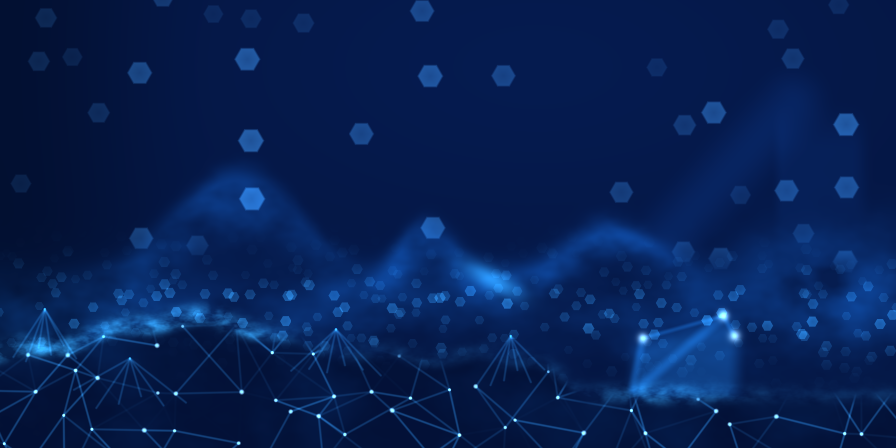
Give the GLSL for this background, as a WebGL 2 fragment shader.

```glsl
#version 300 es
precision highp float;
// Deep blue digital landscape: blurred smoky ridges and hexagonal bokeh behind
// a sharp plexus terrain. Ridges are Gaussian height curves lit through gradient
// noise; bokeh and plexus come from jittered cells. Units: canvas height = 1.
uniform vec2 u_resolution;
out vec4 fragColor;

vec2 hash2(vec2 c) {
  vec3 q = fract(c.xyx * vec3(.1031, .1030, .0973));
  q += dot(q, q.yzx + 33.33);
  return fract((q.xx + q.yz) * q.zy);
}

float corner(vec2 cell, vec2 f, vec2 o) {
  return dot(hash2(cell + o) * 2. - 1., f - o);
}

float gradientNoise(vec2 p) {
  vec2 c = floor(p), f = fract(p), u = f * f * (3. - 2. * f);
  return mix(mix(corner(c, f, vec2(0)), corner(c, f, vec2(1, 0)), u.x),
             mix(corner(c, f, vec2(0, 1)), corner(c, f, vec2(1)), u.x), u.y);
}

float fbm(vec2 p) {
  float sum = 0., amp = 1.;
  for (int i = 0; i < 4; i++, amp *= .5, p = p * 2.03 + 7.) sum += amp * gradientNoise(p);
  return sum;
}

float bump(float x, float center, float width) {
  float d = (x - center) / width;
  return exp(-d * d);
}

float glow(vec2 p, vec2 center, vec2 radius) {
  vec2 d = (p - center) / radius;
  return exp(-dot(d, d));
}

// Soft line segment of half width w
float strand(vec2 p, vec2 a, vec2 b, float w) {
  vec2 d = b - a;
  float t = clamp(dot(p - a, d) / dot(d, d), 0., 1.);
  return 1. - smoothstep(0., w, length(p - a - d * t));
}

// Lit crest with a sharper upper side and a long haze below
float crest(float y, float h, float above, float below) {
  float d = y - h;
  return exp(-d * d / (d > 0. ? above * above : below * below));
}

// One hexagonal disc in some of the cells
float bokeh(vec2 p, float size, float radius, float density, float seed) {
  vec2 c = floor(p / size), pick = hash2(c + seed + 31.);
  float r = radius * mix(.85, 1.1, pick.y);
  vec2 q = abs(p - c * size - mix(vec2(r), vec2(size - r), hash2(c + seed)));
  float hex = max(q.x * .866 + q.y * .5, q.y);
  float disc = (1. - smoothstep(r * .82, r * 1.05, hex)) * (.8 + .2 * hex / r);
  return disc * step(pick.x, density) * mix(.25, 1., pick.y * pick.y);
}

float terrainTop(float x) {
  float hill = .2 + .085 * bump(x, .42, .27) + .008 * sin(x * 31.);
  return mix(hill, .115, smoothstep(1.18, 1.32, x));
}

vec2 node(vec2 c) { return (c + .1 + .8 * hash2(c)) * .095; }

float link(vec2 p, vec2 a, vec2 b, float w) {
  float keep = hash2(a + b + 11.).x;
  return strand(p, node(a), node(b), w) * smoothstep(.35, 1., keep);
}

// x: strands, y: bright nodes
vec2 plexus(vec2 p, float w) {
  vec2 c = floor(p / .095), net = vec2(0);
  for (int i = 0; i < 9; i++) {
    vec2 n = c + vec2(i % 3 - 1, i / 3 - 1);
    if (i != 4) net.x += link(p, c, n, w);
    float r = .003 + .003 * hash2(n + 5.).y;
    net.y += 1. - smoothstep(r * .4, r + w * .4, length(p - node(n)));
  }
  for (int i = 0; i < 4; i++) {
    vec2 s = vec2(i % 2, i / 2) * 2. - 1.;
    net.x += link(p, c + vec2(s.x, 0), c + vec2(0, s.y), w);
  }
  return net;
}

// Strands falling from a peak
float fan(vec2 p, vec2 apex, float spread, float w) {
  float sum = 0.;
  for (int i = 0; i < 6; i++) {
    float k = float(i) / 5. - .5;
    vec2 foot = apex + vec2(k * spread, -.07 - .05 * hash2(apex * 90. + k * 17.).x);
    sum += strand(p, apex, foot, w);
  }
  return sum;
}

void main() {
  vec2 p = gl_FragCoord.xy / u_resolution.y;
  float w = .002 + 1. / u_resolution.y;
  float n = fbm(p * vec2(5., 7.)), top = terrainTop(p.x);
  float ground = 1. - smoothstep(top - .03, top + .012, p.y);

  // Night backdrop, darker at the left edge and toward the ground
  vec3 col = mix(vec3(.008, .06, .19), vec3(.016, .085, .26), smoothstep(0., .5, p.x));
  col += vec3(.005, .02, .05) * glow(p, vec2(1.2, .85), vec2(.8, .4));

  // Blurred ridges and haze
  float y = p.y + .05 * n;
  float left = crest(y, .35 + .25 * bump(p.x, .53, .2), .035, .1) * bump(p.x, .48, .33);
  float mid = crest(y, .37 + .11 * bump(p.x, .95, .09) + .12 * bump(p.x, 1.37, .14), .03, .055)
            * smoothstep(.78, .9, p.x) * (1. - smoothstep(1.4, 1.65, p.x));
  float right = glow(p, vec2(1.88, .38), vec2(.25, .11));
  float haze = crest(y, .31, .09, .12) * (1. - .5 * bump(p.x, 1.15, .2));
  float smoke = .5 * left + .6 * mid + .45 * right + .3 * haze;
  col += vec3(.05, .25, .46) * smoke * clamp(.8 + 1.3 * n, .15, 1.6);
  vec2 streak = mat2(.88, .47, -.47, .88) * (p - vec2(1.1, .375));
  streak = vec2(dot(p - vec2(1.1, .375), vec2(.88, -.47)), dot(p - vec2(1.1, .375), vec2(.47, .88)));
  col += vec3(.12, .36, .45) * glow(streak, vec2(0), vec2(.065, .022));

  // Faint tall facet at the right
  float facet = smoothstep(1.72, 1.75, p.x) * (1. - smoothstep(1.9, 1.95, p.x));
  facet *= smoothstep(.4, .6, p.y) * (1. - smoothstep(.66, .78, p.y));
  col += vec3(.01, .045, .09) * (facet * .7 + strand(p, vec2(1.5, .48), vec2(1.77, .77), .1));

  // Large and small bokeh
  float crowd = mix(.4, .2, bump(p.x, 1.1, .3)) + .25 * smoothstep(1.35, 1.6, p.x);
  col += vec3(.13, .29, .4) * bokeh(p, .13, .024, crowd, 3.) * smoothstep(.36, .5, p.y);
  float band = bump(p.y, .3, .09);
  for (int i = 0; i < 3; i++)
    col += vec3(.1, .27, .36) * band * bokeh(p + .037 * float(i), .05, .011, .45, float(i) * 19.);

  // Dark ground with faint triangular tones, and its luminous crest
  vec3 soil = vec3(.01, .065, .21) + vec3(.01, .05, .09) * max(0., n + .2);
  col = mix(col, soil, ground * .85);
  float lit = (1. - smoothstep(.5, .68, p.x)) + .8 * bump(p.x, 1.48, .12);
  float sparkle = clamp(.6 + 1.5 * fbm(p * vec2(18., 30.)), .1, 1.5);
  col += vec3(.16, .46, .58) * crest(p.y, top, .025, .016) * (.15 + .75 * lit) * sparkle;

  // Plexus strands, fans and nodes
  vec2 net = plexus(p, w);
  float fans = fan(p, vec2(.1, .31), .14, w) + fan(p, vec2(.75, .265), .2, w)
             + fan(p, vec2(1.14, .25), .15, w) + fan(p, vec2(.29, .2), .25, w);
  col += vec3(.12, .34, .48) * (net.x * ground * .65 + fans * .4);
  col += vec3(.5, .68, .72) * net.y * ground;

  // Glowing block at the right with hot corners
  float roof = .245 + .27 * (p.x - 1.435);
  float block = smoothstep(1.39, 1.44, p.x) * (1. - smoothstep(1.62, 1.67, p.x));
  block *= smoothstep(.1, .13, p.y) * (1. - smoothstep(roof - .04, roof + .01, p.y));
  vec2 a = vec2(1.435, .245), b = vec2(1.615, .295), c = vec2(1.64, .25);
  float edges = strand(p, a, b, .008) + strand(p, b, vec2(1.42, .13), .02)
              + strand(p, b, c, .01) + strand(p, a, vec2(1.41, .13), .015);
  col += vec3(.05, .2, .32) * (block * .75 + edges * .6);
  float hot = glow(p, a, vec2(.011)) + glow(p, b, vec2(.011)) + glow(p, c, vec2(.012));
  col += vec3(.6, .7, .7) * hot;

  fragColor = vec4(min(col, 1.), 1.);
}
```
